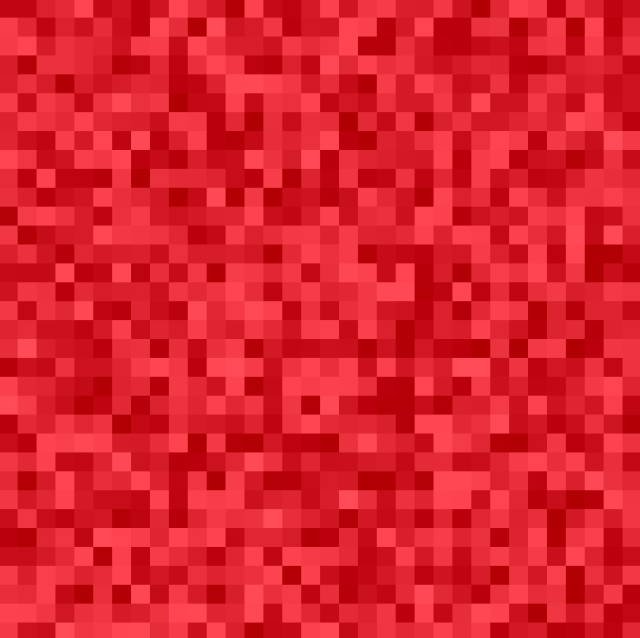
A Shadertoy shader for this background:

```glsl
#define ROWS 33.75
#define GRID_SHIFT vec2(0.067)
#define BASE_RED vec3(0.858, 0.126, 0.177)
#define SHADE_RANGE 0.335
#define EDGE_PIXELS 1.0

// Uniform random value in 0..1 for a grid cell
float hash(vec2 cell) {
    vec3 p = fract(cell.xyx * 0.1031);
    p += dot(p, p.yzx + 33.33);
    return fract((p.x + p.y) * p.z);
}

// Brightness offset of a cell, centred on zero
float cellShade(vec2 cell) {
    return (hash(cell + 17.0) - 0.5) * SHADE_RANGE;
}

vec3 cellColor(vec2 cell) {
    return clamp(BASE_RED + cellShade(cell), 0.0, 1.0);
}

void mainImage(out vec4 fragColor, in vec2 fragCoord) {
    // Square cells, counted from the top left corner
    vec2 fromTop = vec2(fragCoord.x, iResolution.y - fragCoord.y);
    vec2 grid = fromTop / iResolution.y * ROWS + GRID_SHIFT;

    // Box filter: share of the pixel footprint that lies in the next cell
    float footprint = EDGE_PIXELS * ROWS / iResolution.y;
    vec2 cell = floor(grid - 0.5 * footprint);
    vec2 share = clamp((grid + 0.5 * footprint - cell - 1.0) / footprint, 0.0, 1.0);

    // Blend the up to four cells under the footprint
    vec3 upper = mix(cellColor(cell), cellColor(cell + vec2(1, 0)), share.x);
    vec3 lower = mix(cellColor(cell + vec2(0, 1)), cellColor(cell + vec2(1, 1)), share.x);
    fragColor = vec4(mix(upper, lower, share.y), 1.0);
}
```
